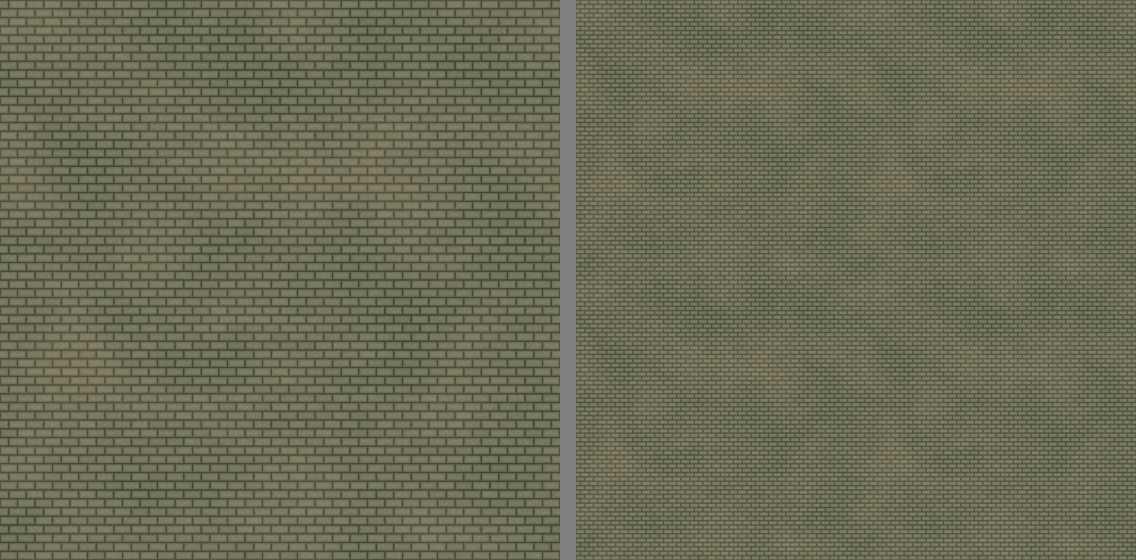
Left, the tile; right, the same tile 2 across and 2 down.
A Shadertoy shader for this texture:

```glsl
const vec2 BRICKS = vec2(32.0, 64.0);     // repeats across and down
const float BRICK_ASPECT = 2.0;           // brick width over height
const float JOINT_HALF_WIDTH = 0.075;     // in brick heights
const float JOINT_SOFTNESS = 0.06;
const float BEVEL_START = 0.05;
const float BEVEL_END = 0.35;
const float BEVEL_SHADE = 0.15;
const float WORN_JOINT_FADE = 0.4;        // how much joints fade on worn areas
const float BRICK_VARIATION = 0.025;
const float GRAIN_STRENGTH = 0.06;
const float PATCH_PERIOD = 5.0;           // wear patches per side
const float PATCH_CONTRAST = 0.95;
const float GRAIN_PERIOD = 176.0;
const int PATCH_OCTAVES = 4;

const vec3 MOSSY_BRICK = vec3(0.450, 0.470, 0.370);
const vec3 WORN_BRICK = vec3(0.510, 0.495, 0.390);
const vec3 MORTAR = vec3(0.255, 0.258, 0.195);

float hash(vec2 p) {
    vec3 q = fract(p.xyx * vec3(0.1031, 0.1030, 0.0973));
    q += dot(q, q.yzx + 33.33);
    return fract((q.x + q.y) * q.z);
}

// Dot product of a lattice point's random gradient with the offset to it
float gradientDot(vec2 lattice, vec2 offset, float period, float seed) {
    float angle = 6.28319 * hash(mod(lattice, period) + seed);
    return dot(vec2(cos(angle), sin(angle)), offset);
}

// Gradient noise that wraps every whole period
float tiledNoise(vec2 uv, float period, float seed) {
    vec2 p = uv * period;
    vec2 i = floor(p);
    vec2 f = p - i;
    vec2 blend = f * f * f * (f * (f * 6.0 - 15.0) + 10.0);
    vec2 e = vec2(1.0, 0.0);
    float low = mix(gradientDot(i, f, period, seed),
                    gradientDot(i + e.xy, f - e.xy, period, seed), blend.x);
    float high = mix(gradientDot(i + e.yx, f - e.yx, period, seed),
                     gradientDot(i + e.xx, f - e.xx, period, seed), blend.x);
    return mix(low, high, blend.y);
}

// Broad wear from 0 (mossy) to 1 (worn)
float wearPatches(vec2 uv) {
    float sum = 0.0;
    float amplitude = 1.0;
    float period = PATCH_PERIOD;
    for (int octave = 0; octave < PATCH_OCTAVES; octave++) {
        sum += amplitude * tiledNoise(uv, period, 17.0 + 31.0 * float(octave));
        amplitude *= 0.5;
        period *= 2.0;
    }
    return clamp(0.5 + PATCH_CONTRAST * sum, 0.0, 1.0);
}

void mainImage(out vec4 fragColor, in vec2 fragCoord) {
    vec2 uv = fragCoord / iResolution.xy;

    // Running bond: every other row shifts by half a brick
    vec2 cell = uv * BRICKS;
    cell.x += 0.5 * mod(floor(cell.y), 2.0);
    vec2 local = fract(cell);
    vec2 brickId = mod(floor(cell), BRICKS);

    // Distance to the nearest joint centre, in brick heights
    vec2 toEdge = min(local, 1.0 - local) * vec2(BRICK_ASPECT, 1.0);
    float edgeDistance = min(toEdge.x, toEdge.y);
    float pixel = BRICKS.y / iResolution.y;
    float softness = max(JOINT_SOFTNESS, 0.5 * pixel);
    float face = smoothstep(JOINT_HALF_WIDTH - softness,
                            JOINT_HALF_WIDTH + softness, edgeDistance);

    // Brick face with darkened rim
    float wear = wearPatches(uv);
    vec3 brick = mix(MOSSY_BRICK, WORN_BRICK, wear);
    brick *= 1.0 + BRICK_VARIATION * (2.0 * hash(brickId + 7.0) - 1.0);
    float bevel = smoothstep(BEVEL_START, BEVEL_END, edgeDistance);
    brick *= 1.0 - BEVEL_SHADE * (1.0 - bevel);

    // Joints fade where the wall is worn
    vec3 joint = mix(MORTAR, brick, WORN_JOINT_FADE * wear);
    vec3 color = mix(joint, brick, face);

    // Fine surface grain
    color *= 1.0 + GRAIN_STRENGTH * tiledNoise(uv, GRAIN_PERIOD, 211.0);
    fragColor = vec4(color, 1.0);
}
```
